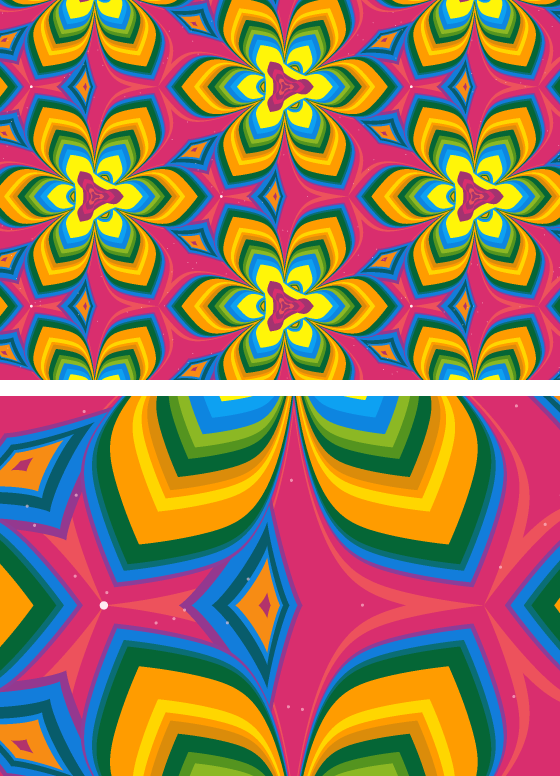
Top: the whole. Bottom: its middle third, enlarged.
A Shadertoy shader for this pattern:

```glsl
// Kaleidoscopic six-petalled flowers on a hexagonal lattice, in nested colour bands

float hash(vec2 p) {
    return fract(sin(dot(p, vec2(127.1, 311.7))) * 43758.5453);
}

// Offset from the nearest flower centre; neighbouring centres are sqrt(3) apart
vec2 hexCell(vec2 p) {
    vec2 h = vec2(1.5, 0.866025);
    vec2 a = mod(p + h, 2.0 * h) - h;
    vec2 b = mod(p, 2.0 * h) - h;
    return dot(a, a) < dot(b, b) ? a : b;
}

// Nested level: 0 at the flower centre, about 1 at the outer petal tips
float flowerLevel(float r, float angle) {
    float sector = angle / 0.523599;
    float t = min(sector, 2.0 - sector);
    float petal = r * (1.0 + 0.38 * t + 1.6 * pow(t, 8.0));
    // Every other petal closes into a drop with its own eye
    if (sector > 1.0) petal += 0.3 * exp(25.0 * (0.2 - r)) * (1.0 - t);
    // Three-armed star in the middle, with steep flanks
    float star = r * (1.0 + 1.6 * sin(1.5 * angle));
    star += 6.0 * max(star - 0.39, 0.0);
    return min(star, petal);
}

vec3 flowerColor(float s) {
    vec3 pink = vec3(0.85, 0.18, 0.43), salmon = vec3(0.93, 0.32, 0.36);
    vec3 plum = vec3(0.64, 0.20, 0.44), green = vec3(0.02, 0.40, 0.21);
    vec3 orange = vec3(1.0, 0.61, 0.0);
    // Star
    if (s < 0.045) return plum;
    if (s < 0.075) return salmon;
    if (s < 0.12) return plum;
    if (s < 0.16) return pink;
    if (s < 0.23) return plum;
    if (s < 0.38) return vec3(1.0, 0.96, 0.03);
    // Inner petal
    if (s < 0.43) return vec3(0.05, 0.63, 0.95);
    if (s < 0.48) return vec3(0.05, 0.52, 0.88);
    if (s < 0.52) return vec3(0.55, 0.72, 0.14);
    if (s < 0.555) return vec3(0.33, 0.58, 0.12);
    if (s < 0.61) return green;
    // Outer petal
    if (s < 0.65) return vec3(0.86, 0.55, 0.04);
    if (s < 0.675) return orange;
    if (s < 0.715) return vec3(1.0, 0.84, 0.0);
    if (s < 0.815) return orange;
    if (s < 0.875) return green;
    if (s < 0.895) return vec3(0.04, 0.43, 0.46);
    if (s < 0.93) return vec3(0.07, 0.49, 0.86);
    if (s < 0.945) return vec3(0.55, 0.24, 0.60);
    // Ground with a thin outline
    return s > 1.0 && s < 1.045 ? salmon : pink;
}

// Concave kite between two flowers; q.x runs along their shared edge
vec3 kiteColor(vec2 q, vec3 ground) {
    float dx = q.x - 0.43;
    dx = dx < 0.0 ? -dx / 0.2 : dx / 0.08;
    float e = pow(dx, 0.85) + pow(abs(q.y) / 0.3, 0.85);
    if (e < 0.16) return vec3(0.70, 0.20, 0.42);
    if (e < 0.48) return vec3(0.97, 0.55, 0.08);
    if (e < 0.58) return vec3(0.07, 0.52, 0.87);
    if (e < 0.77) return vec3(0.03, 0.36, 0.42);
    if (e < 1.0) return vec3(0.07, 0.49, 0.86);
    if (e < 1.14) return vec3(0.58, 0.22, 0.56);
    return ground;
}

vec3 pattern(vec2 uv) {
    vec2 p = hexCell((uv - vec2(0.249, 0.483)) * 3.0);
    float r = length(p);
    // Fold into one sixth of the hexagon
    float angle = abs(mod(atan(p.y, p.x + 1e-6) + 1.047198, 2.094395) - 1.047198);
    p = r * vec2(cos(angle), sin(angle));

    float s = flowerLevel(r, angle);
    vec3 col = flowerColor(s);
    if (s > 0.945) {
        vec2 corner = p - vec2(1.0, 0.0);
        vec2 q = vec2(dot(corner, vec2(-0.5, 0.866025)),
                      dot(corner, vec2(-0.866025, -0.5)));
        col = kiteColor(q, col);
        // Sparse pale specks, and a dot at the lattice corner
        vec2 cell = floor(uv * 80.0);
        vec2 speck = vec2(hash(cell + 3.1), hash(cell + 7.7)) * 0.6 + 0.2;
        float d = length(fract(uv * 80.0) - speck);
        if (hash(cell) > 0.94 && d < 0.11) col = mix(col, vec3(1.0, 0.8, 0.85), 0.6);
        if (length(corner) < 0.011) col = vec3(1.0, 0.92, 0.95);
    }
    return col;
}

void mainImage(out vec4 fragColor, in vec2 fragCoord) {
    // Average a 3 x 3 grid of samples to smooth the edges
    vec3 sum = vec3(0.0);
    for (int i = 0; i < 9; i++) {
        vec2 offset = vec2(float(i % 3 - 1), float(i / 3 - 1)) / 3.0;
        sum += pattern((fragCoord + offset) / iResolution.y);
    }
    fragColor = vec4(sum / 9.0, 1.0);
}
```
